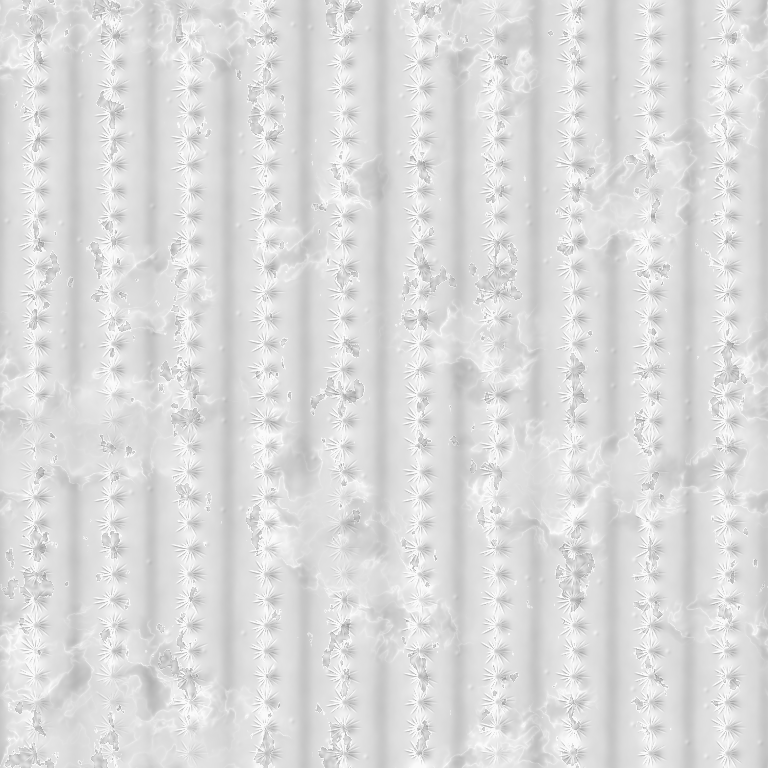
A three.js fragment shader for this texture map:

```glsl
// Pale ribbed cactus skin: ten upright ribs, each with thirty spiny areoles.
// Ribs are a folded gradient, spines are tapered polar sectors, and periodic
// gradient noise adds corky scabs, wispy scars and small pocks.
varying vec2 vUv;

const float RIBS = 10.0;
const float ROWS_PER_RIB_WIDTH = 3.0;
const float SPINES = 17.0;
const float TAU = 6.2831853;

float hash(vec2 p) {
  return fract(sin(dot(p, vec2(127.1, 311.7))) * 43758.55);
}

float corner(vec2 cell, vec2 offset, vec2 period) {
  float angle = TAU * hash(mod(cell, period));
  return dot(vec2(cos(angle), sin(angle)), offset);
}

float gradientNoise(vec2 p, vec2 period) {
  vec2 i = floor(p), f = fract(p), e = vec2(1.0, 0.0);
  vec2 w = f * f * f * (f * (f * 6.0 - 15.0) + 10.0);
  float low = mix(corner(i, f, period), corner(i + e.xy, f - e.xy, period), w.x);
  float high = mix(corner(i + e.yx, f - e.yx, period), corner(i + e.xx, f - e.xx, period), w.x);
  return mix(low, high, w.y);
}

// Layered noise over the canvas; frequency is in whole cells per side.
float fbm(vec2 uv, vec2 frequency) {
  float sum = 0.0, amplitude = 1.0;
  for (int i = 0; i < 4; i++) {
    sum += amplitude * gradientNoise(uv * frequency, frequency);
    frequency *= 2.0;
    amplitude *= 0.5;
  }
  return sum;
}

float band(float d, float halfWidth, float softness) {
  return 1.0 - smoothstep(halfWidth - softness, halfWidth + softness, abs(d));
}

// Tone change of one areole: bright spines, their shadows and a shaded hollow.
float areole(vec2 q, vec2 id) {
  float r = length(q);
  float sector = (atan(q.y, q.x) / TAU + 0.5) * SPINES;
  float k = min(floor(sector), SPINES - 1.0);
  float h = hash(id * 1.7 + k * 3.1);
  float delta = (sector - k - 0.5 - 0.5 * (h - 0.5)) * TAU / SPINES;
  float side = r * sin(delta);
  float reach = mix(0.10, 0.21, hash(id + k * 5.3)) * (1.0 + 0.3 * abs(q.x) / max(r, 0.001));
  float fade = smoothstep(0.01, 0.05, r) * (1.0 - smoothstep(reach - 0.08, reach, r));
  float taper = 0.009 - 0.015 * r;
  float lit = band(side, taper, 0.008);
  float shadow = band(side - 0.017, taper, 0.009);
  float leftward = 0.75 - 0.35 * q.x / max(r, 0.001);
  vec2 hollow = (q - vec2(0.065, -0.01)) / vec2(0.085, 0.075);
  return fade * leftward * (0.17 * lit - 0.15 * shadow) - 0.17 * exp(-dot(hollow, hollow));
}

float areoles(float u, float y, float column) {
  float v = y * ROWS_PER_RIB_WIDTH;
  float sum = 0.0;
  for (int j = -1; j <= 1; j++) {
    float row = floor(v) + float(j);
    vec2 id = vec2(column, mod(row, RIBS * ROWS_PER_RIB_WIDTH));
    float sway = 0.03 * (hash(id + 9.0) - 0.5);
    sum += areole(vec2(u - sway, (v - row - 0.57) / ROWS_PER_RIB_WIDTH), id);
  }
  return sum;
}

// Soft round scar depth: 0.5 at its heart, falling below zero outside.
float lesion(vec2 uv, vec2 center, float radius) {
  return 0.5 - 0.4 * length(uv - center) / radius;
}

// Sparse raised specks, each with a lit and a dark side.
float pocks(vec2 uv, float count) {
  vec2 cell = floor(uv * count);
  float h = hash(cell + 17.0);
  vec2 p = fract(uv * count) - 0.35 - 0.3 * vec2(hash(cell + 3.0), hash(cell + 5.0));
  float bump = exp(-dot(p, p) * 60.0);
  return step(0.88, h) * bump * (0.02 - 0.9 * dot(p, vec2(0.8, -0.6)));
}

// Thin bright filaments along the zero lines of a noise value.
float filament(float n, float sharpness) {
  return exp(-abs(n) * sharpness);
}

void main() {
  vec2 g = vUv * RIBS;
  float u = fract(g.x + 0.03) - 0.5;
  float column = mod(floor(g.x + 0.03), RIBS);
  float grain = fbm(vUv, vec2(50.0, 32.0));
  float cloud = fbm(vUv + 0.006 * grain, vec2(12.0));
  float veil = fbm(vUv + 0.03 * cloud, vec2(19.0));

  // Rib gradient, bright crest, dark valley and faint wrinkles
  float tone = 0.878 - 0.045 * smoothstep(0.2, 0.48, abs(u)) - 0.055 * smoothstep(0.36, 0.5, abs(u));
  float between = 0.5 - 0.5 * cos(TAU * (g.y * ROWS_PER_RIB_WIDTH - 0.57));
  tone += (0.015 + 0.065 * between) * exp(-u * u * 70.0);
  tone += 0.012 * cloud + 0.018 * grain + pocks(vUv, 43.0);
  float spines = areoles(u, g.y, column);

  // Scars: smooth grey floors ringed by pale wisps and dark folds
  float depth = gradientNoise(vUv * 5.0 + 0.37, vec2(5.0)) - 0.08;
  depth = max(depth, lesion(vUv, vec2(0.69, 0.365), 0.085));
  depth = max(depth, lesion(vUv, vec2(0.82, 0.37), 0.06));
  depth = max(depth, lesion(vUv, vec2(0.20, 0.62), 0.06));
  depth = max(depth, lesion(vUv, vec2(0.14, 0.08), 0.09));
  depth += 0.24 * cloud;
  float scar = smoothstep(0.12, 0.32, depth);
  float fringe = smoothstep(-0.02, 0.14, depth) * (1.0 - 0.8 * smoothstep(0.2, 0.42, depth));
  tone = mix(tone, 0.86 + 0.05 * cloud, 0.65 * scar);
  tone += fringe * (0.10 * filament(veil, 14.0) + 0.06 * filament(cloud, 12.0) + 0.10 * veil - 0.025);
  tone += spines * (1.0 - 0.6 * scar);

  // Fine corky scabs with thin white rims, in worn stretches of the crests
  float wear = gradientNoise(vec2(g.x, vUv.y * 8.0) + 0.5, vec2(RIBS, 8.0));
  float scab = 0.8 * grain + 0.8 * wear - 1.3 * abs(u + 0.02) - 0.20;
  float crust = smoothstep(0.0, 0.06, scab);
  float speckle = gradientNoise(vUv * 140.0, vec2(140.0));
  tone = mix(tone, 0.78 + 0.22 * speckle + 0.6 * spines, 0.65 * crust);
  tone += 0.09 * band(scab + 0.02, 0.025, 0.025) - 0.09 * band(scab - 0.035, 0.02, 0.02);

  gl_FragColor = vec4(vec3(clamp(tone, 0.6, 0.98)), 1.0);
}
```
